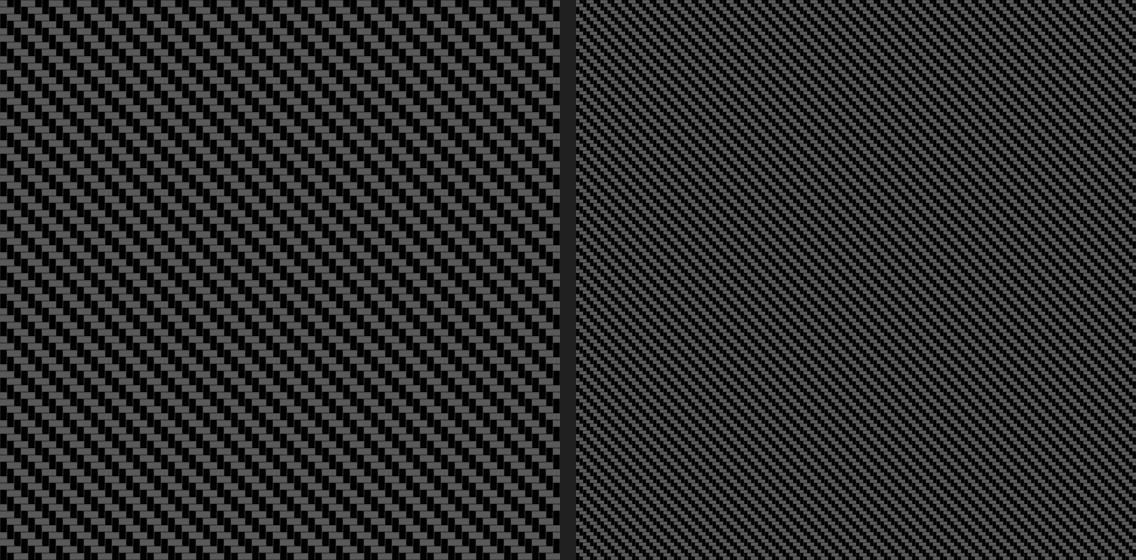
Left, the tile; right, the same tile 2 across and 2 down.
Give the GLSL for this pattern, as a three.js fragment shader.

```glsl
varying vec2 vUv;

// 1 where the grey weft shows, 0 where the black warp shows; p is in thread units
float weave(vec2 p) {
  vec2 cell = floor(p);
  vec2 offCentre = abs(fract(p) - 0.5);
  bool weftOnTop = mod(cell.x + cell.y + 2.0, 4.0) < 2.0;

  // each thread is slightly narrower than its cell, so the one below shows in the gap
  vec2 insideThread = step(offCentre, vec2(0.472));
  return weftOnTop ? insideThread.y : 1.0 - insideThread.x;
}

void main() {
  // 80 threads each way: 20 repeats of a 2/2 twill
  vec2 p = vUv * 80.0;
  vec2 footprint = fwidth(p);

  // average over the pixel footprint to smooth edges and hairlines
  float coverage = 0.0;
  for (int i = 0; i < 8; i++) {
    for (int j = 0; j < 8; j++) {
      vec2 offset = (vec2(float(i), float(j)) + 0.5) / 8.0 - 0.5;
      coverage += weave(p + offset * footprint);
    }
  }
  coverage /= 64.0;

  vec3 warpBlack = vec3(0.0);
  vec3 weftGrey = vec3(0.35);
  gl_FragColor = vec4(mix(warpBlack, weftGrey, coverage), 1.0);
}
```
